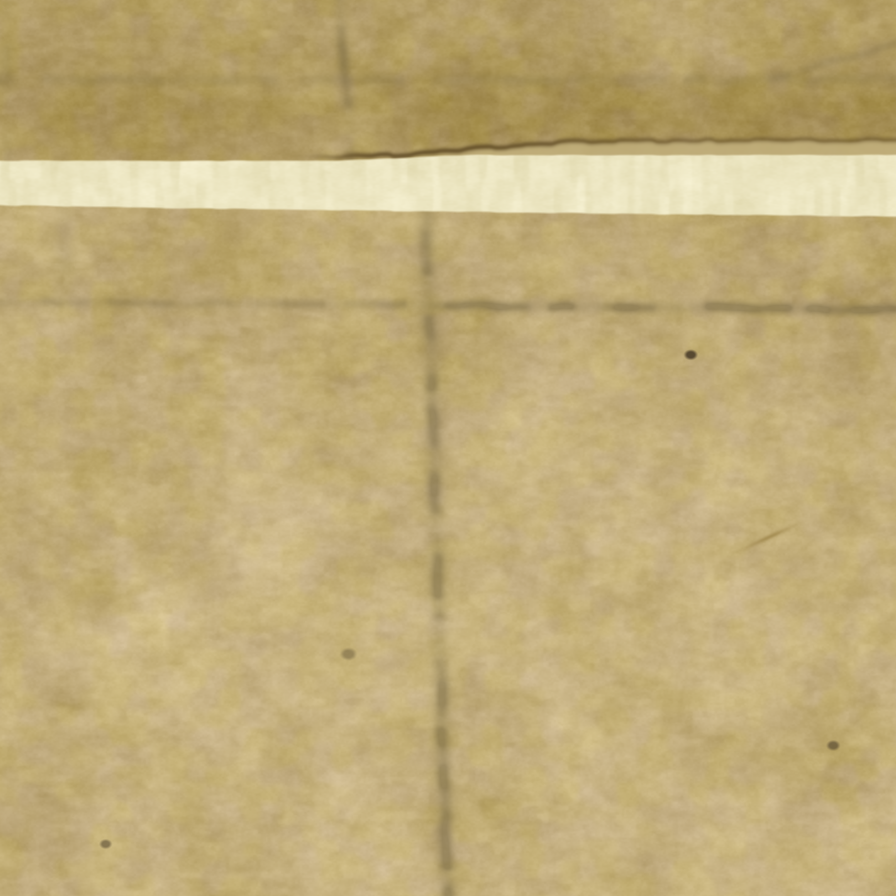
This texture is drawn by a WebGL 1 fragment shader. Its source:

```glsl
precision highp float;
// Aged tan paper with faint ruled pencil lines and a pale torn strip across the top.
uniform vec2 u_resolution;

vec3 hash3(vec2 p) {
  vec3 q = fract(p.xyx * vec3(0.1031, 0.1030, 0.0973));
  q += dot(q, q.yxz + 33.33);
  return fract((q.xxy + q.yzz) * q.zyx);
}

// Smooth cellular noise: random cell values blended by distance, 0 to 1.
float cellNoise(vec2 p) {
  vec2 cell = floor(p);
  vec2 local = p - cell;
  float sum = 0.0;
  float total = 0.0;
  for (int j = -1; j <= 1; j++) {
    for (int i = -1; i <= 1; i++) {
      vec2 offset = vec2(float(i), float(j));
      vec3 h = hash3(cell + offset + 100.0);
      vec2 d = offset + 0.2 + 0.6 * h.xy - local;
      float w = exp(-5.0 * dot(d, d));
      sum += w * h.z;
      total += w;
    }
  }
  return sum / total;
}

// Layered cellular noise centred on zero.
float mottle(vec2 p) {
  float sum = 0.0;
  float amp = 0.5;
  for (int i = 0; i < 4; i++) {
    sum += amp * (cellNoise(p) - 0.5);
    p = p * 2.13 + vec2(17.3, 9.1);
    amp *= 0.72;
  }
  return sum;
}

float bell(float d, float width) {
  return exp(-d * d / (width * width));
}

// Soft line whose strength breaks up along its length.
float pencil(float d, float along, float width, float seed) {
  float grain = cellNoise(vec2(along * 42.0, seed));
  float wobble = 0.005 * (cellNoise(vec2(along * 35.0, seed + 8.0)) - 0.5);
  return bell(d + wobble, width) * smoothstep(0.1, 0.75, grain);
}

float speck(vec2 p, vec2 center, float radius) {
  vec2 d = (p - center) * vec2(0.85, 1.1);
  return 1.0 - smoothstep(radius * 0.4, radius, length(d));
}

vec3 paper(vec2 p, float aboveStrip) {
  float broad = mottle(p * 9.0);
  float fine = mottle(p * vec2(38.0, 44.0) + 40.0);
  float fibre = cellNoise(p * vec2(55.0, 150.0)) - 0.5;
  float light = 0.10 * broad + 0.075 * fine + 0.025 * fibre;
  // Broad stains and the darker upper sheet.
  light -= 0.030 * smoothstep(0.42, 0.72, p.y);
  light -= 0.028 * aboveStrip;
  light -= 0.055 * aboveStrip * bell(p.y - 0.875, 0.055) * (0.65 + 0.5 * p.x);
  light -= 0.022 * bell(length((p - vec2(0.39, 0.56)) * vec2(1.0, 1.4)), 0.07);
  vec3 color = vec3(0.770, 0.689, 0.488) + light * vec3(1.0, 1.06, 1.32);
  float tint = cellNoise(p * 48.0 + 70.0) - 0.5;
  return color + tint * vec3(0.008, 0.012, -0.055);
}

vec3 strip(vec2 p) {
  float ribs = cellNoise(vec2(p.x * 110.0, p.y * 24.0)) - 0.5;
  float cloud = mottle(p * vec2(25.0, 45.0));
  return vec3(0.925, 0.900, 0.758) + (0.045 * ribs + 0.055 * cloud) * vec3(0.9, 1.0, 1.5);
}

void main() {
  vec2 p = gl_FragCoord.xy / u_resolution;
  float soft = max(0.0018, 0.8 / u_resolution.y);
  float rough = 0.0025 * (cellNoise(vec2(p.x * 55.0, 3.0)) - 0.5);
  float stripTop = 0.8205 + 0.0065 * smoothstep(0.36, 0.54, p.x) + 0.4 * rough;
  float stripBottom = mix(0.771, 0.758, pow(p.x, 0.85)) + 0.5 * rough;
  float aboveStrip = smoothstep(-soft, soft, p.y - stripTop);
  vec3 color = paper(p, aboveStrip);

  // Ruled lines, broken and uneven.
  float lower = 1.0 - aboveStrip;
  float mainX = mix(0.499, 0.476, p.y / 0.76);
  float ruleY = mix(0.663, 0.655, p.x);
  float ruleWeight = mix(0.42, 1.0, smoothstep(0.40, 0.58, p.x));
  float lines = 0.85 * lower * pencil(p.x - mainX, p.y, 0.0075, 2.0);
  lines += 0.3 * lower * bell(p.x - mainX, 0.012);
  lines += lower * ruleWeight * pencil(p.y - ruleY, p.x, 0.0055, 5.0);
  lines += 0.3 * lower * ruleWeight * bell(p.y - ruleY, 0.008);
  lines += 0.25 * lower * smoothstep(0.64, 0.68, p.y) * pencil(p.x - 0.073, p.y, 0.012, 11.0);
  lines += 0.9 * aboveStrip * pencil(p.x - mix(0.392, 0.379, (p.y - 0.82) / 0.18), p.y, 0.007, 14.0);
  lines += 0.4 * aboveStrip * pencil(p.y - 0.911, p.x, 0.007, 18.0);
  lines += 0.35 * aboveStrip * pencil(p.x - 0.008, p.y, 0.009, 22.0);
  float creaseY = 0.91 + 0.3 * max(p.x - 0.86, 0.0);
  lines += 0.45 * aboveStrip * smoothstep(0.78, 0.9, p.x) * pencil(p.y - creaseY, p.x, 0.006, 26.0);
  color = mix(color, vec3(0.47, 0.41, 0.27), 0.55 * min(lines, 1.0));

  // Torn lip and its shadow above the pale strip.
  float lipTop = mix(0.824, 0.842, smoothstep(0.37, 0.69, p.x)) + 1.6 * rough;
  float lip = aboveStrip * smoothstep(0.40, 0.58, p.x) * (1.0 - smoothstep(-soft, soft, p.y - lipTop));
  color = mix(color, vec3(0.76, 0.69, 0.49), 0.85 * lip);
  float shadow = bell(p.y - lipTop - 0.001, 0.0035) * smoothstep(0.32, 0.42, p.x);
  color = mix(color, vec3(0.39, 0.31, 0.16), shadow * mix(0.85, 0.5, smoothstep(0.5, 0.8, p.x)));
  float band = (1.0 - aboveStrip) * smoothstep(-soft, soft, p.y - stripBottom);
  color = mix(color, strip(p), band);

  // Small ink specks and one slanted scratch.
  float dots = speck(p, vec2(0.771, 0.604), 0.0075) + 0.65 * speck(p, vec2(0.930, 0.168), 0.0075);
  dots += 0.6 * speck(p, vec2(0.118, 0.058), 0.007) + 0.4 * speck(p, vec2(0.389, 0.270), 0.009);
  color = mix(color, vec3(0.27, 0.22, 0.15), 0.85 * min(dots, 1.0));
  float scratch = bell(p.y - 0.399 - 0.45 * (p.x - 0.855), 0.0028) * bell(p.x - 0.858, 0.022);
  color = mix(color, vec3(0.58, 0.48, 0.24), 0.6 * scratch);
  gl_FragColor = vec4(clamp(color, 0.0, 1.0), 1.0);
}
```
